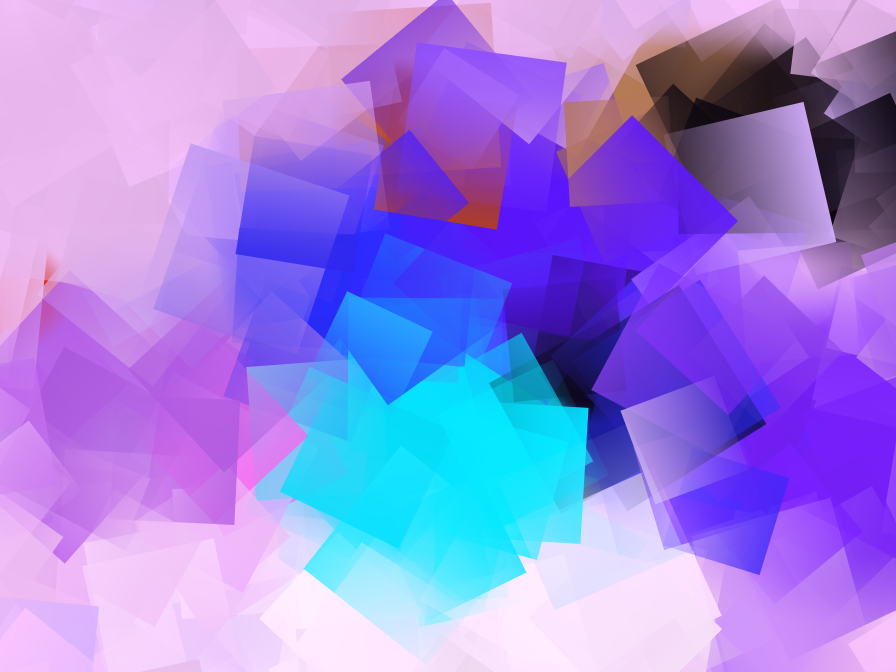
A Shadertoy shader for this background:

```glsl
const int SQUARE_COUNT = 300;
const float MIN_HALF = 0.065;      // half side of the smallest square
const float MAX_HALF = 0.125;      // half side of the largest square
const float MARGIN = 0.1;          // overhang beyond the canvas
const float COLOUR_DRIFT = 0.11;   // how far a square borrows its colour
const float PALE_CHANCE = 0.06;
const float FADE_LOW = 0.12;       // opacity at the faint side
const float FADE_HIGH = 0.97;      // opacity at the solid side
const float SEED = 17.0;

const vec3 PINK = vec3(0.93, 0.73, 0.95);
const vec3 WHITE_PINK = vec3(0.98, 0.89, 0.99);
const vec3 LILAC = vec3(0.80, 0.66, 0.96);
const vec3 ORCHID = vec3(0.70, 0.36, 0.90);
const vec3 MAGENTA = vec3(0.94, 0.42, 0.93);
const vec3 INDIGO = vec3(0.35, 0.08, 0.98);
const vec3 VIOLET = vec3(0.46, 0.12, 0.97);
const vec3 BLUE = vec3(0.16, 0.17, 0.99);
const vec3 CYAN = vec3(0.02, 0.89, 1.00);
const vec3 TAN = vec3(0.70, 0.47, 0.33);
const vec3 RUST = vec3(0.68, 0.24, 0.10);
const vec3 RED = vec3(0.86, 0.16, 0.10);
const vec3 BLACK = vec3(0.04, 0.02, 0.06);

vec3 hash3(float n) {
    vec3 p = fract(vec3(n) * vec3(0.1031, 0.1030, 0.0973));
    p += dot(p, p.yzx + 33.33);
    return fract((p.xxy + p.yzz) * p.zyx);
}

// Soft elliptical mask
float blob(vec2 p, vec2 centre, vec2 radius) {
    return 1.0 - smoothstep(0.65, 1.15, length((p - centre) / radius));
}

// Broad colour zones of the canvas
vec3 colourField(vec2 p) {
    vec3 c = mix(PINK, WHITE_PINK, blob(p, vec2(0.65, 0.05), vec2(0.50, 0.20)));
    c = mix(c, ORCHID, blob(p, vec2(0.19, 0.41), vec2(0.25, 0.20)));
    c = mix(c, MAGENTA, blob(p, vec2(0.37, 0.33), vec2(0.08)));
    c = mix(c, VIOLET, blob(p, vec2(1.22, 0.34), vec2(0.30, 0.24)));
    c = mix(c, INDIGO, blob(p, vec2(0.75, 0.64), vec2(0.38, 0.26)));
    c = mix(c, BLUE, blob(p, vec2(0.47, 0.60), vec2(0.15)));
    c = mix(c, BLUE, blob(p, vec2(0.95, 0.36), vec2(0.13)));
    c = mix(c, CYAN, blob(p, vec2(0.67, 0.32), vec2(0.20, 0.21)));
    c = mix(c, TAN, blob(p, vec2(1.00, 0.83), vec2(0.22, 0.13)));
    c = mix(c, RUST, blob(p, vec2(0.58, 0.82), vec2(0.09)));
    c = mix(c, RED, blob(p, vec2(0.02, 0.56), vec2(0.08)));
    c = mix(c, BLACK, blob(p, vec2(1.20, 0.78), vec2(0.19, 0.16)));
    return mix(c, BLACK, blob(p, vec2(0.88, 0.46), vec2(0.085)));
}

void mainImage(out vec4 fragColor, in vec2 fragCoord) {
    float pixel = 1.0 / iResolution.y;
    vec2 p = fragCoord * pixel;
    vec2 canvas = vec2(iResolution.x * pixel, 1.0);
    vec3 colour = colourField(p);

    // Translucent squares, painted back to front
    for (int i = 0; i < SQUARE_COUNT; i++) {
        float id = float(i) + SEED;
        vec3 place = hash3(id);
        vec3 style = hash3(id + 431.7);
        vec2 centre = mix(vec2(-MARGIN), canvas + MARGIN, place.xy);
        float halfSide = mix(MIN_HALF, MAX_HALF, style.x);

        float angle = 6.2832 * place.z;
        float co = cos(angle), si = sin(angle);
        vec2 q = mat2(co, -si, si, co) * (p - centre);
        float edge = max(abs(q.x), abs(q.y)) - halfSide;
        if (edge > pixel) continue;

        // Colour comes from a nearby spot, with a few pale strays
        vec3 tone = hash3(id + 907.3);
        vec3 tint = colourField(centre + COLOUR_DRIFT * (tone.xy - 0.5));
        if (style.y < PALE_CHANCE) tint = LILAC;
        tint *= mix(0.94, 1.07, tone.z);

        // Opacity ramps across the square
        float ramp = clamp(0.5 + 0.5 * q.x / halfSide, 0.0, 1.0);
        float opacity = mix(FADE_LOW, FADE_HIGH, ramp) * mix(0.6, 1.0, style.z);
        float cover = clamp(0.5 - edge / pixel, 0.0, 1.0);
        colour = mix(colour, tint, cover * opacity);
    }
    fragColor = vec4(clamp(colour, 0.0, 1.0), 1.0);
}
```
